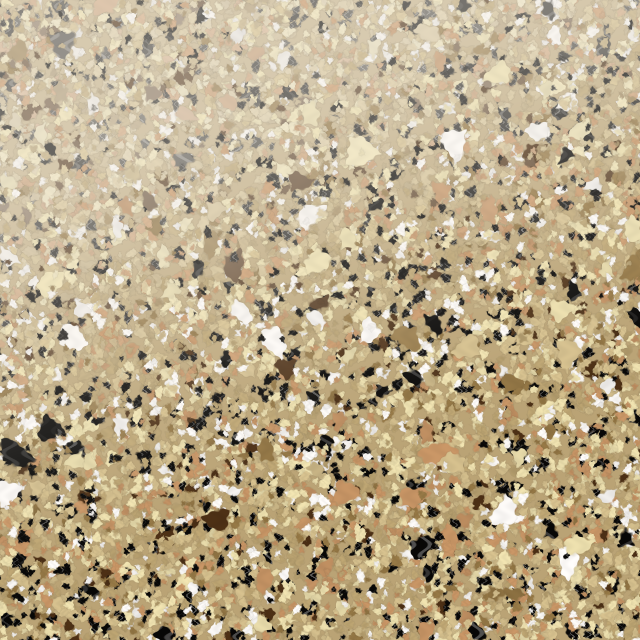
Reproduce this texture procedurally as a Shadertoy shader.

```glsl
vec3 hash3(vec2 cell, float seed) {
    uvec3 v = uvec3(ivec3(cell, seed) + 100) * 1664525u + 101390u;
    v.x += v.y * v.z; v.y += v.z * v.x; v.z += v.x * v.y;
    v ^= v >> 16u;
    v.x += v.y * v.z; v.y += v.z * v.x; v.z += v.x * v.y;
    return vec3(v >> 16u) / 65536.0;
}

// Signed distance to an irregular, blunt five-sided flake
float flakeDistance(vec2 p, vec3 rnd, float radius) {
    float d = -1.0;
    for (int i = 0; i < 5; i++) {
        float k = float(i);
        float angle = 1.2566 * k + 6.2832 * rnd.x + 0.3 * sin(rnd.y * 50.0 + k * 2.4);
        float reach = radius * (0.82 + 0.2 * sin(rnd.z * 60.0 + k * 4.1));
        d = max(d, dot(p, vec2(cos(angle), sin(angle))) - reach);
    }
    float chipping = sin(p.x * 13.0 + rnd.y * 40.0) * sin(p.y * 15.0 + rnd.z * 40.0);
    return d + 0.05 * chipping;
}

vec3 stoneColor(float pick) {
    if (pick < 0.13) return vec3(0.03, 0.028, 0.025);
    if (pick < 0.16) return vec3(0.29, 0.18, 0.08);
    if (pick < 0.25) return vec3(0.95, 0.94, 0.93);
    if (pick < 0.41) return vec3(0.90, 0.85, 0.66);
    if (pick < 0.53) return vec3(0.75, 0.56, 0.38);
    if (pick < 0.58) return vec3(0.56, 0.45, 0.26);
    if (pick < 0.82) return vec3(0.80, 0.72, 0.53);
    return vec3(0.71, 0.62, 0.43);
}

// Pale sheen, strongest at the upper left; it varies from flake to flake
vec3 addSheen(vec3 color, vec2 uv, float tilt) {
    float height = uv.y + 0.35 * (0.5 - uv.x);
    float sheen = 0.54 * smoothstep(0.22, 0.95, height) * (0.75 + 0.5 * tilt);
    return mix(color, vec3(0.94, 0.92, 0.88), sheen);
}

vec3 scatterFlakes(vec3 color, vec2 uv, float scale, float density, float pickRange, float seed) {
    vec2 p = uv * scale;
    vec2 home = floor(p);
    float soft = scale * max(0.0016, 0.7 / iResolution.y);
    for (int y = -1; y <= 1; y++) {
        for (int x = -1; x <= 1; x++) {
            vec2 cell = home + vec2(x, y);
            vec3 place = hash3(cell, seed);
            if (place.z > density) continue;
            vec3 shape = hash3(cell, seed + 20.0);
            vec3 look = hash3(cell, seed + 40.0);

            vec2 q = p - cell - 0.1 - 0.8 * place.xy;
            q.x *= 0.88 + 0.4 * shape.z;
            float d = flakeDistance(q, shape, 0.29 + 0.28 * look.y * look.y);

            // Surface tone, with broken grey facets on dark stones
            vec3 stone = stoneColor(look.x * pickRange);
            float ripple = sin(q.x * 9.0 + look.y * 30.0 + 2.0 * sin(q.y * 8.0 + look.z * 20.0));
            float darkness = 1.0 - smoothstep(0.05, 0.2, stone.r);
            stone += darkness * 0.32 * smoothstep(0.3, 0.95, ripple) * look.z;
            stone *= 0.95 + 0.09 * look.y + 0.02 * ripple;
            stone = addSheen(stone, uv, look.z);

            // Faint contact shadow, then the flake itself
            color *= mix(0.95, 1.0, smoothstep(0.0, 0.003 * scale, d));
            color = mix(stone, color, smoothstep(-soft, soft, d));
        }
    }
    return color;
}

void mainImage(out vec4 fragColor, in vec2 fragCoord) {
    vec2 uv = fragCoord / iResolution.y;
    vec3 color = addSheen(vec3(0.73, 0.64, 0.46), uv, 0.5);

    // Layers of ever finer chips
    for (int i = 0; i < 5; i++) {
        float layer = float(i);
        color = scatterFlakes(color, uv, 32.0 + 10.0 * layer, 0.75 - 0.09 * layer, 1.0, layer + 1.0);
    }

    // Sparse large stones, mostly dark, white and cream, then a few stray crumbs
    color = scatterFlakes(color, uv, 23.0, 0.2, 0.65, 8.0);
    color = scatterFlakes(color, uv, 64.0, 0.15, 1.0, 9.0);
    fragColor = vec4(clamp(color, 0.0, 1.0), 1.0);
}
```
